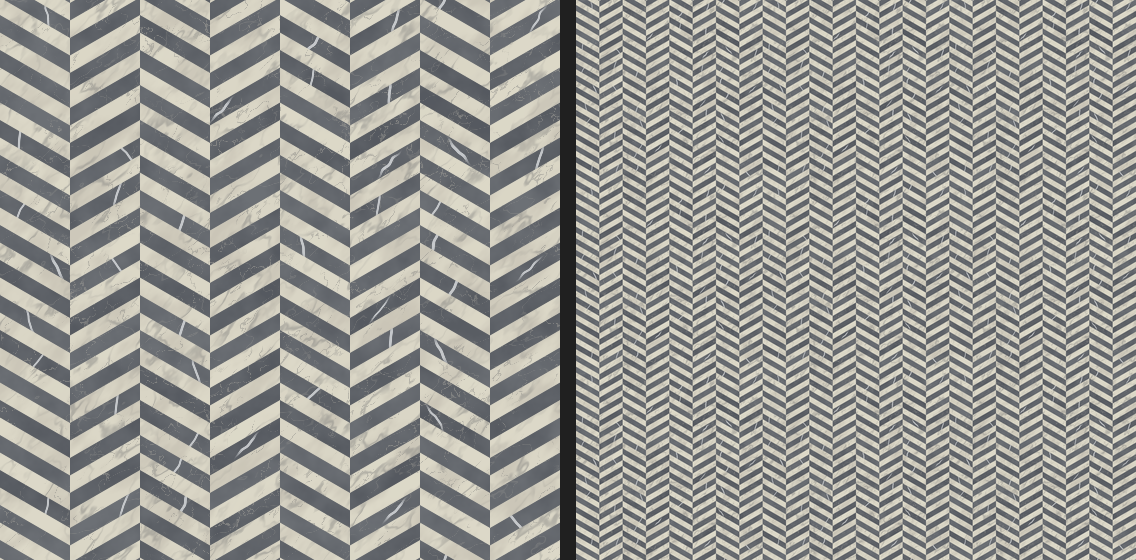
Left, the tile; right, the same tile 3 across and 3 down.
A WebGL 2 fragment shader for this pattern:

```glsl
#version 300 es
precision highp float;
// Chevron parquet of alternating cream and slate marble strips, seamless on all sides.

uniform vec2 u_resolution;
out vec4 fragColor;

const float COLUMNS = 8.0;
const float ROWS = 16.0;
const float SLANT = 1.155;           // rise across one column, in rows
const float PHASE = 0.93;            // vertical start of the strips, in rows
const float ROW_HEIGHT = COLUMNS / ROWS; // in column widths

const vec3 CREAM = vec3(0.865, 0.85, 0.785);
const vec3 CREAM_SHADE = vec3(0.785, 0.765, 0.71);
const vec3 CREAM_VEIN = vec3(0.50, 0.50, 0.49);
const vec3 SLATE_DEEP = vec3(0.335, 0.35, 0.375);
const vec3 SLATE_PALE = vec3(0.425, 0.44, 0.46);
const vec3 SLATE_VEIN = vec3(0.66, 0.65, 0.62);
const vec3 QUARTZ = vec3(0.84, 0.85, 0.86);

float hash(vec2 p) {
    vec3 q = fract(p.xyx * vec3(0.1031, 0.1030, 0.0973));
    q += dot(q, q.yzx + 33.33);
    return fract((q.x + q.y) * q.z);
}

float noise(vec2 p) {
    vec2 i = floor(p), f = fract(p);
    f = f * f * (3.0 - 2.0 * f);
    float low = mix(hash(i), hash(i + vec2(1, 0)), f.x);
    float high = mix(hash(i + vec2(0, 1)), hash(i + vec2(1, 1)), f.x);
    return mix(low, high, f.y);
}

float fbm(vec2 p) {
    float sum = 0.0, weight = 0.533;
    for (int i = 0; i < 4; i++) {
        sum += weight * noise(p);
        p = mat2(1.6, 1.2, -1.2, 1.6) * p + 7.3;
        weight *= 0.5;
    }
    return sum;
}

vec2 rotate(vec2 p, float angle) {
    float c = cos(angle), s = sin(angle);
    return vec2(c * p.x + s * p.y, c * p.y - s * p.x);
}

// Thin line where the noise crosses its middle value.
float vein(vec2 p, float width) {
    return 1.0 - smoothstep(0.0, width, abs(fbm(p) - 0.5));
}

// Strip coordinate in rows; slate fills the lower half of each unit.
float stripCoord(vec2 uv) {
    float x = uv.x * COLUMNS;
    float fold = abs(mod(x + 1.0, 2.0) - 1.0);
    return uv.y * ROWS + SLANT * fold + PHASE + 0.5 * mod(floor(x), 2.0);
}

// Share of slate at a point, averaged across the pixel.
float slateCoverage(vec2 uv, float pixel) {
    float sum = 0.0, soft = 0.6 * pixel * ROWS;
    for (int i = 0; i < 4; i++) {
        float x = uv.x + (float(i) - 1.5) * 0.25 * pixel;
        float s = fract(stripCoord(vec2(x, uv.y)) - 0.25);
        sum += smoothstep(-soft, soft, abs(s - 0.5) - 0.25);
    }
    return 0.25 * sum;
}

vec3 creamMarble(vec2 p, float tone) {
    vec2 grain = rotate(p, 0.85) * vec2(1.5, 3.6);
    float cloud = smoothstep(0.38, 0.78, fbm(grain * 1.1 + 4.0));
    vec3 color = mix(CREAM, CREAM_SHADE, 0.75 * cloud + 0.18 * tone);
    float patches = smoothstep(0.40, 0.75, noise(p * 3.5 + 19.0));
    float broad = vein(grain, 0.06) * (0.12 + 0.32 * patches);
    float fine = vein(grain * 1.8 + 31.0, 0.025) * patches * 0.42;
    return mix(color, CREAM_VEIN, max(broad, fine));
}

// Bright tapered streak through the strip centre.
float quartzStreak(vec2 p, vec2 center, float seed, float pixel) {
    vec2 q = rotate(p - center, mix(-0.9, 0.7, seed));
    q.x += 0.035 * (noise(vec2(q.y * 9.0, seed * 50.0)) - 0.5);
    float taper = 1.0 - smoothstep(0.08, 0.30, abs(q.y));
    float width = mix(0.004, 0.015, fract(seed * 7.0)) * taper;
    return taper * (1.0 - smoothstep(width, width + pixel, abs(q.x)));
}

vec3 slateMarble(vec2 p, float tone) {
    float cloud = fbm(p * 3.0 + 8.0);
    vec3 color = mix(SLATE_DEEP, SLATE_PALE, clamp(0.65 * tone + 1.1 * (cloud - 0.32), 0.0, 1.0));
    float patches = smoothstep(0.50, 0.85, noise(p * 2.6 + 43.0));
    float crackle = vein(p * 5.0 + 61.0, 0.022) * patches;
    float hair = vein(rotate(p, 0.5) * vec2(1.2, 2.6) + 23.0, 0.010) * 0.22;
    return mix(color, SLATE_VEIN, max(crackle * 0.5, hair));
}

void main() {
    vec2 uv = gl_FragCoord.xy / u_resolution;
    float pixel = 1.0 / min(u_resolution.x, u_resolution.y);
    float x = uv.x * COLUMNS, s = stripCoord(uv);
    float column = floor(x), fold = abs(mod(x + 1.0, 2.0) - 1.0);

    // Nearest strip of each stone, numbered so that the rows wrap.
    float slateRow = floor(s + 0.25), creamRow = floor(s - 0.25);
    vec2 slateId = vec2(column, mod(slateRow, ROWS));
    vec2 creamId = vec2(column + 40.0, mod(creamRow, ROWS));
    vec2 slatePos = vec2(fract(x), (s - slateRow - SLANT * fold) * ROW_HEIGHT);
    vec2 creamPos = vec2(fract(x), (s - creamRow - SLANT * fold) * ROW_HEIGHT);

    // Every strip is cut from its own part of the stone.
    vec2 slateCut = 60.0 * vec2(hash(slateId + 3.0), hash(slateId + 71.0));
    vec2 creamCut = 60.0 * vec2(hash(creamId + 3.0), hash(creamId + 71.0));
    vec3 slate = slateMarble(slatePos + slateCut, hash(slateId + 17.0));
    vec3 cream = creamMarble(creamPos + creamCut, hash(creamId + 17.0));

    float along = mix(0.15, 0.85, hash(slateId + 29.0));
    float foldAlong = mix(along, 1.0 - along, mod(column, 2.0));
    vec2 center = vec2(along, (0.25 - SLANT * foldAlong) * ROW_HEIGHT);
    float streak = quartzStreak(slatePos, center, hash(slateId + 37.0), pixel * COLUMNS);
    slate = mix(slate, QUARTZ, streak * step(0.74, hash(slateId + 53.0)) * 0.85);

    fragColor = vec4(mix(cream, slate, slateCoverage(uv, pixel)), 1.0);
}
```
